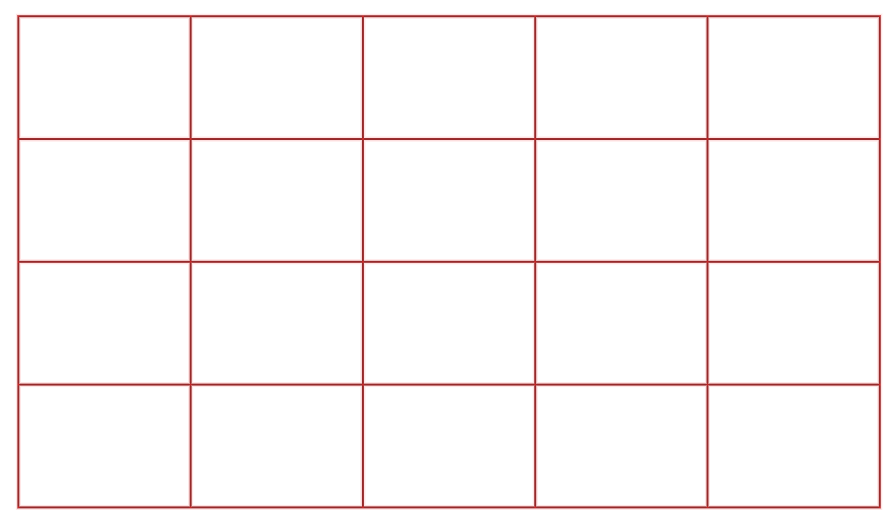
Reproduce this pattern procedurally as a WebGL 2 fragment shader.

```glsl
#version 300 es
precision highp float;
// A ruled grid of five by four empty cells in thin dark red on white.
// Each pixel finds its nearest grid line on both axes; the lines stop at the
// outer frame, carry a faint pink fringe and turn brighter where they cross.

uniform vec2 u_resolution;
out vec4 outColor;

// Distances to the nearest vertical (x) and horizontal (y) line segments,
// in canvas heights.
vec2 gridDistances(vec2 uv, float aspect) {
    vec2 cells = vec2(5.0, 4.0);
    vec2 low = vec2(0.0205, 0.0317);
    vec2 high = vec2(0.9819, 0.9690);
    vec2 scale = vec2(aspect, 1.0);

    vec2 grid = (uv - low) / (high - low) * cells;
    vec2 nearest = clamp(floor(grid + 0.5), vec2(0.0), cells);
    vec2 across = abs(grid - nearest) * (high - low) / cells * scale;

    // Overshoot past the frame cuts each line off at its ends
    vec2 beyond = max(max(low - uv, uv - high), 0.0) * scale;
    return max(across, beyond.yx);
}

void main() {
    vec2 uv = gl_FragCoord.xy / u_resolution;
    float pixel = 1.0 / u_resolution.y;
    vec2 d = gridDistances(uv, u_resolution.x / u_resolution.y);

    // Line cores with one pixel of smoothing, and a soft fringe around them
    vec2 core = clamp((0.0019 - d) / pixel + 0.5, 0.0, 1.0);
    vec2 fringe = 1.0 - smoothstep(0.0036, 0.0036 + 1.2 * pixel, d);

    vec3 paper = vec3(1.0);
    vec3 pink = vec3(1.0, 0.89, 0.89);
    vec3 darkRed = vec3(0.59, 0.16, 0.165);
    vec3 brightRed = vec3(0.80, 0.15, 0.15);

    vec3 ink = mix(darkRed, brightRed, core.x * core.y);
    vec3 color = mix(paper, pink, max(fringe.x, fringe.y));
    color = mix(color, ink, max(core.x, core.y));
    outColor = vec4(color, 1.0);
}
```
